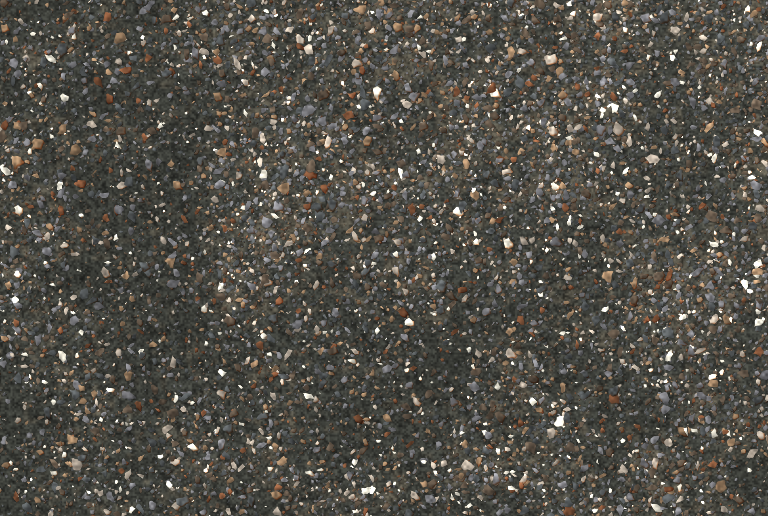
Give the GLSL for this texture, as a WebGL 1 fragment shader.

```glsl
precision highp float;
uniform vec2 u_resolution;

float hash(vec2 p) {
  return fract(sin(dot(p, vec2(127.1, 311.7))) * 43758.5453);
}

float noise(vec2 p) {
  vec2 i = floor(p), f = fract(p);
  f = f * f * (3.0 - 2.0 * f);
  return mix(mix(hash(i), hash(i + vec2(1.0, 0.0)), f.x),
             mix(hash(i + vec2(0.0, 1.0)), hash(i + 1.0), f.x), f.y);
}

// Signed distance to an irregular, stretched six-sided chip
float chipDistance(vec2 d, float radius, vec2 id) {
  float turn = 6.2832 * hash(id + 0.31);
  float c = cos(turn), s = sin(turn);
  d = mat2(c, -s, s, c) * d;
  d.y *= 1.0 + 1.1 * hash(id + 0.43);
  float edge = -radius;
  for (int i = 0; i < 6; i++) {
    float k = float(i);
    float a = 1.0472 * (k + 0.85 * hash(id + 0.57 + 0.13 * k));
    float reach = radius * (0.62 + 0.55 * hash(id + 0.61 + 0.17 * k));
    edge = max(edge, dot(d, vec2(cos(a), sin(a))) - reach);
  }
  return edge;
}

vec3 stoneColor(float t) {
  vec3 slate = vec3(0.31, 0.325, 0.33);
  vec3 umber = vec3(0.37, 0.32, 0.27);
  vec3 coolGrey = vec3(0.46, 0.46, 0.475);
  vec3 rust = vec3(0.49, 0.32, 0.22);
  vec3 sand = vec3(0.59, 0.48, 0.37);
  vec3 pale = vec3(0.72, 0.67, 0.61);
  vec3 white = vec3(1.0, 0.98, 0.91);
  vec3 color = mix(slate, umber, step(0.22, t));
  color = mix(color, coolGrey, step(0.42, t));
  color = mix(color, rust, step(0.63, t));
  color = mix(color, sand, step(0.70, t));
  color = mix(color, pale, step(0.82, t));
  return mix(color, white, step(0.91, t));
}

// Paints one size class of stones over the ground
vec3 scatterStones(vec3 ground, vec2 p, float scale, float density) {
  vec2 q = p * scale;
  vec2 cell = floor(q);
  float pixel = scale / u_resolution.y;
  float wobble = 0.16 * (noise(p * 150.0 + 9.0) - 0.5);
  vec3 color = ground;
  for (int y = -1; y <= 1; y++) {
    for (int x = -1; x <= 1; x++) {
      vec2 home = cell + vec2(float(x), float(y));
      vec2 id = home + scale * 3.0;
      if (hash(id + 0.11) > density) continue;
      vec2 d = q - home - 0.1 - 0.8 * vec2(hash(id + 0.19), hash(id + 0.23));
      float size = hash(id + 0.29);
      float radius = 0.25 + 0.31 * size * size;
      float edge = chipDistance(d, radius, id) + wobble;

      // Contact shadow on the lower right
      float side = smoothstep(-0.3, 0.6, dot(d, vec2(0.7, -0.7)) / radius);
      color *= 1.0 - 0.34 * side * exp(-max(edge, 0.0) * 18.0);

      // Lit face, mottling and an occasional rusty rim
      float tone = hash(id + 0.71);
      vec3 stone = stoneColor(tone) * (0.84 + 0.32 * hash(id + 0.83));
      stone *= 1.0 + 0.2 * dot(d, vec2(-0.6, 0.8)) / radius;
      stone *= 0.74 + 0.52 * noise(p * 170.0 + 40.0 * tone);
      float rim = smoothstep(-0.45, 0.0, edge / radius);
      float stain = step(0.6, hash(id + 0.91)) * side * rim;
      stone = mix(stone, stone * vec3(0.82, 0.56, 0.38), stain);
      color = mix(color, stone, 1.0 - smoothstep(-0.7 * pixel, 0.7 * pixel, edge));
    }
  }
  return color;
}

void main() {
  vec2 p = gl_FragCoord.xy / u_resolution.y;

  // Dark binder with fine grain and warm dust
  float patches = noise(p * 4.0 + 3.0) * 0.5 + noise(p * 11.0) * 0.5;
  float grain = 0.6 * noise(p * 270.0) + 0.4 * noise(p * 120.0 + 7.0);
  float dust = smoothstep(0.45, 0.8, noise(p * 60.0 + 21.0) * 0.6 + patches * 0.4);
  vec3 color = vec3(0.225, 0.232, 0.212) * (0.52 + 1.1 * grain);
  color = mix(color, color * vec3(1.35, 1.25, 1.18), dust);

  // Fine grit below, larger stones on top
  float crowding = 0.3 + 1.4 * patches;
  color = scatterStones(color, p, 125.0, 0.38 * crowding);
  color = scatterStones(color, p, 74.0, 0.52 * crowding);
  color = scatterStones(color, p, 46.0, 0.52 * crowding);
  color *= 0.88 + 0.24 * patches;
  gl_FragColor = vec4(clamp(color, 0.0, 1.0), 1.0);
}
```
